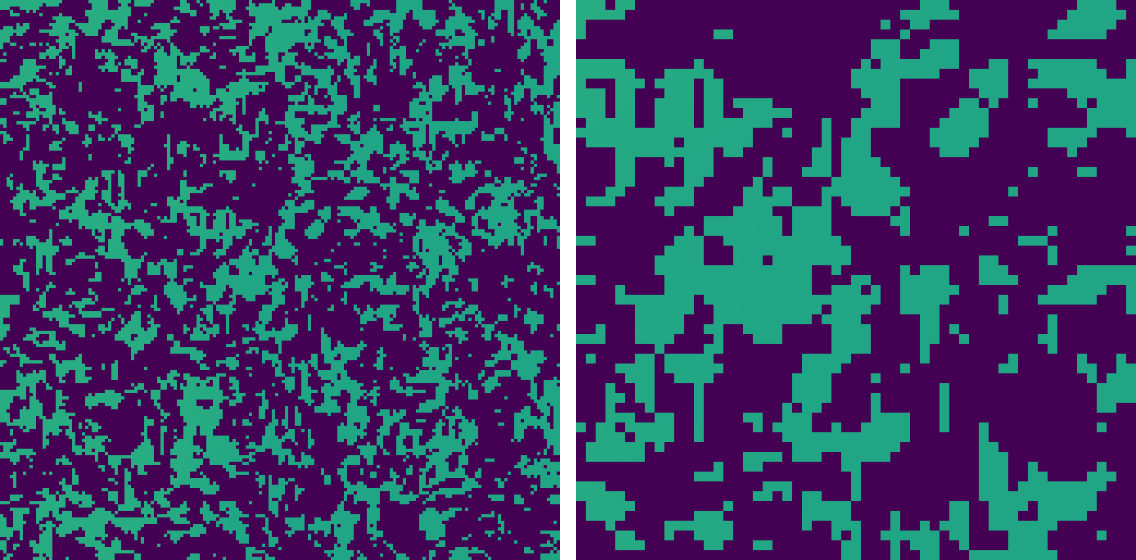
Left, the full canvas; right, a detail of the centre.
A WebGL 1 fragment shader for this texture:

```glsl
precision highp float;
// Draws a blocky two-tone mosaic: clumped green specks and short streaks on deep purple.

uniform vec2 u_resolution;

#define CELLS 171.0                    // mosaic cells across the canvas
#define STREAK vec2(2.9, 1.8)          // length and width of fine grains, in cells
#define PATCH_SIZE 13.0                // patches sharing one streak direction, in cells
#define MID_SIZE 5.0                   // small clumps, in cells
#define CLUMP_SIZE 10.0                // large clumps, in cells
#define WEIGHTS vec4(0.50, 0.12, 0.30, 0.25) // fine, speck, mid, clump
#define THRESHOLD 0.641                // higher leaves more purple
#define PURPLE vec3(0.267, 0.004, 0.329)
#define GREEN_DEEP vec3(0.130, 0.650, 0.522)
#define GREEN_LIGHT vec3(0.156, 0.674, 0.508)

float hash(vec2 p) {
  vec3 q = fract(vec3(p.xyx) * vec3(0.1031, 0.1030, 0.0973));
  q += dot(q, q.yzx + 33.33);
  return fract((q.x + q.y) * q.z);
}

float valueNoise(vec2 p) {
  vec2 i = floor(p);
  vec2 f = fract(p);
  f = f * f * (3.0 - 2.0 * f);
  float low = mix(hash(i), hash(i + vec2(1.0, 0.0)), f.x);
  float high = mix(hash(i + vec2(0.0, 1.0)), hash(i + vec2(1.0, 1.0)), f.x);
  return mix(low, high, f.y);
}

// 1.0 where a cell is green, 0.0 where it is purple
float cellMask(vec2 cell) {
  // Streaks lie flat in some patches and stand upright in others
  float heading = valueNoise(cell / PATCH_SIZE + 71.3);
  vec2 grain = heading > 0.5 ? STREAK : STREAK.yx;
  vec4 layers = vec4(valueNoise(cell / grain + 13.7),
                     hash(cell + 401.0),
                     valueNoise(cell / MID_SIZE + 157.2),
                     valueNoise(cell / CLUMP_SIZE + 233.9));
  return step(THRESHOLD, dot(layers, WEIGHTS));
}

// Blends neighbouring cells over about one pixel
float mosaic(vec2 p, float softness) {
  vec2 i = floor(p - 0.5);
  vec2 f = smoothstep(0.5 - softness, 0.5 + softness, fract(p - 0.5));
  float low = mix(cellMask(i), cellMask(i + vec2(1.0, 0.0)), f.x);
  float high = mix(cellMask(i + vec2(0.0, 1.0)), cellMask(i + vec2(1.0, 1.0)), f.x);
  return mix(low, high, f.y);
}

void main() {
  float side = min(u_resolution.x, u_resolution.y);
  vec2 uv = gl_FragCoord.xy / side;
  float softness = clamp(0.5 * CELLS / side, 0.001, 0.5);
  float mask = mosaic(uv * CELLS, softness);

  // The green lightens slowly toward the left
  float drift = uv.x + 0.4 * (valueNoise(uv * 4.0 + 19.0) - 0.5);
  vec3 green = mix(GREEN_LIGHT, GREEN_DEEP, smoothstep(0.25, 0.55, drift));
  gl_FragColor = vec4(mix(PURPLE, green, mask), 1.0);
}
```
